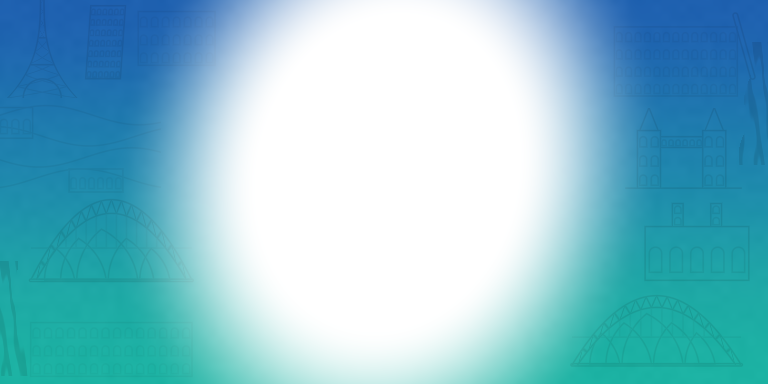
This background is drawn by a Shadertoy shader. Its source:

```glsl
// Soft white oval glow over a blue to teal gradient with faint travel sketches.

float hash(vec2 p) {
    return fract(sin(dot(p, vec2(127.1, 311.7))) * 43758.5453);
}

float noise(vec2 p) {
    vec2 i = floor(p), f = fract(p);
    f = f * f * (3.0 - 2.0 * f);
    return mix(mix(hash(i), hash(i + vec2(1, 0)), f.x),
               mix(hash(i + vec2(0, 1)), hash(i + 1.0), f.x), f.y);
}

// Thin pen stroke along the zero line of a distance
float ink(float d) {
    return 1.0 - smoothstep(0.0, max(0.004, 1.2 / iResolution.y), abs(d));
}

float segment(vec2 p, vec2 a, vec2 b) {
    vec2 d = b - a;
    return length(p - a - d * clamp(dot(p - a, d) / dot(d, d), 0.0, 1.0));
}

// Wall with a grid of round-headed windows
float facade(vec2 p, vec2 center, vec2 halfSize, vec2 count) {
    vec2 q = p - center, e = abs(q) - halfSize;
    float box = max(e.x, e.y);
    vec2 cell = 2.0 * halfSize / count;
    vec2 w = (fract((q + halfSize) / cell) - 0.5) * cell;
    float window = max(length(vec2(w.x, max(w.y, 0.0))) - 0.3 * cell.x, -w.y - 0.35 * cell.y);
    return max(ink(box), 0.7 * ink(window) * step(box, 0.0));
}

// Truss arch over a deck, with a row of curved sails below
float archBridge(vec2 p, vec2 base, vec2 size) {
    vec2 q = (p - base) / size;
    float slope = length(vec2(1.0, 2.0 * q.x * size.y / size.x));
    float top = (q.y - 1.0 + q.x * q.x) * size.y / slope;
    float bottom = (q.y - 0.83 + 0.95 * q.x * q.x) * size.y / slope;
    float span = step(abs(q.x), 1.0) * step(0.0, q.y);
    float zigzag = abs(fract(q.x * 8.0) - 0.5) * 2.0 - (q.y - 0.83 + q.x * q.x) / 0.17;
    float s = max(ink(top), ink(bottom));
    s = max(s, ink(zigzag * 0.014) * step(top, 0.0) * step(0.0, bottom));
    s = max(s, 0.4 * ink((fract(q.x * 8.0) - 0.5) * size.x / 8.0) * step(bottom, 0.0) * step(0.4, q.y));
    s *= span;
    s = max(s, ink(segment(p, base - vec2(size.x, 0), base + vec2(size.x, 0)) - 0.003));
    s = max(s, 0.5 * span * ink((q.y - 0.4) * size.y));
    for (int i = 0; i < 5; i++) {
        float k = float(i) - 2.0, r = 0.17 - 0.02 * abs(k);
        vec2 v = p - base - vec2(k * 0.062, 0.0);
        float sail = max(length(v - vec2(0.08, 0)) - r, length(v + vec2(0.1, 0.02)) - r);
        s = max(s, 0.8 * ink(max(sail, -v.y)));
    }
    return s;
}

// Tapering lattice tower
float latticeTower(vec2 p, vec2 base, vec2 size) {
    vec2 q = (p - base) / size;
    float t = clamp(1.0 - q.y, 0.0, 1.0);
    float width = size.x * (0.05 + 0.95 * t * t * t);
    float body = abs(p.x - base.x) - width;
    float inside = step(body, 0.0);
    float cross = abs(fract(q.y * 9.0) - 0.5) * 2.0 - abs(p.x - base.x) / width;
    float s = max(ink(body), 0.6 * inside * ink(cross * 0.02));
    s = max(s, inside * max(ink((q.y - 0.32) * size.y), ink((q.y - 0.58) * size.y)));
    s = max(s, ink(length(p - base) - 0.55 * size.x));
    return s * step(0.0, q.y) * step(q.y, 1.0);
}

// Draped standing shape with loose fold lines
float drapery(vec2 p, vec2 base, vec2 size) {
    vec2 q = (p - base) / size;
    float width = 0.9 - 0.55 * q.y + 0.1 * sin(q.y * 14.0);
    float folds = sin(q.x * 9.0 + q.y * 7.0 + 4.0 * noise(q * 4.0));
    float inside = step(abs(q.x), width) * step(0.0, q.y) * step(q.y, 1.0);
    return inside * smoothstep(0.1, 0.8, folds);
}

float sketches(vec2 p) {
    float s = max(archBridge(p, vec2(0.29, 0.27), vec2(0.21, 0.21)),
                  archBridge(p, vec2(1.71, 0.05), vec2(0.22, 0.18)));
    s = max(s, latticeTower(p, vec2(0.11, 0.745), vec2(0.09, 0.27)));
    vec2 lean = p - vec2(0.07 * (p.y - 0.89), 0.0);
    s = max(s, facade(lean, vec2(0.275, 0.89), vec2(0.045, 0.095), vec2(6, 7)));
    s = max(s, 0.6 * facade(p, vec2(0.46, 0.9), vec2(0.1, 0.07), vec2(7, 3)));
    s = max(s, 0.5 * facade(p, vec2(0.29, 0.09), vec2(0.21, 0.07), vec2(14, 3)));
    s = max(s, 0.7 * facade(p, vec2(1.76, 0.84), vec2(0.16, 0.09), vec2(13, 4)));
    s = max(s, facade(p, vec2(1.815, 0.34), vec2(0.135, 0.07), vec2(5, 1)));
    // Twin towers with spires, and small turrets on the gate
    for (int i = 0; i < 2; i++) {
        float x = 1.69 + 0.17 * float(i);
        s = max(s, facade(p, vec2(x, 0.585), vec2(0.03, 0.075), vec2(2, 3)));
        vec2 v = p - vec2(x, 0.66);
        s = max(s, ink(abs(v.x) - 0.4 * (0.06 - v.y)) * step(0.0, v.y) * step(v.y, 0.06));
        s = max(s, facade(p, vec2(1.765 + 0.1 * float(i), 0.44), vec2(0.014, 0.03), vec2(1, 2)));
    }
    s = max(s, facade(p, vec2(1.775, 0.63), vec2(0.055, 0.014), vec2(6, 1)));
    s = max(s, ink(segment(p, vec2(1.63, 0.51), vec2(1.93, 0.51))));
    // Winding wall and hills on the left
    for (int i = 0; i < 4; i++) {
        float y = 0.7 - 0.055 * float(i) + 0.025 * sin(p.x * 13.0 + float(i) * 1.7);
        s = max(s, 0.6 * ink(p.y - y) * step(p.x, 0.42));
    }
    s = max(s, 0.7 * facade(p, vec2(0.04, 0.68), vec2(0.045, 0.04), vec2(3, 1)));
    s = max(s, 0.6 * facade(p, vec2(0.25, 0.53), vec2(0.07, 0.03), vec2(6, 1)));
    s = max(s, drapery(p, vec2(0.02, 0.02), vec2(0.06, 0.3)));
    s = max(s, drapery(p, vec2(1.98, 0.57), vec2(0.06, 0.32)));
    return max(s, ink(segment(p, vec2(1.915, 0.96), vec2(1.96, 0.8)) - 0.006));
}

void mainImage(out vec4 fragColor, in vec2 fragCoord) {
    vec2 uv = fragCoord / iResolution.xy;
    vec2 p = uv * vec2(2.0, 1.0);

    // Vertical gradient, teal below and blue above
    vec3 color = mix(vec3(0.11, 0.70, 0.64), vec3(0.12, 0.66, 0.65), smoothstep(0.0, 0.3, uv.y));
    color = mix(color, vec3(0.12, 0.53, 0.68), smoothstep(0.2, 0.6, uv.y));
    color = mix(color, vec3(0.12, 0.38, 0.69), smoothstep(0.48, 1.0, uv.y));
    color += 0.015 * (noise(p * 45.0) - 0.5);
    color *= 1.0 - 0.09 * sketches(p);

    // Slightly tilted oval glow
    vec2 q = p - vec2(1.01, 0.55);
    q.x -= 0.08 * q.y;
    float glow = 1.0 - smoothstep(0.62, 1.34, length(q / vec2(0.54, 0.65)));
    fragColor = vec4(mix(color, vec3(1.0), glow), 1.0);
}
```
